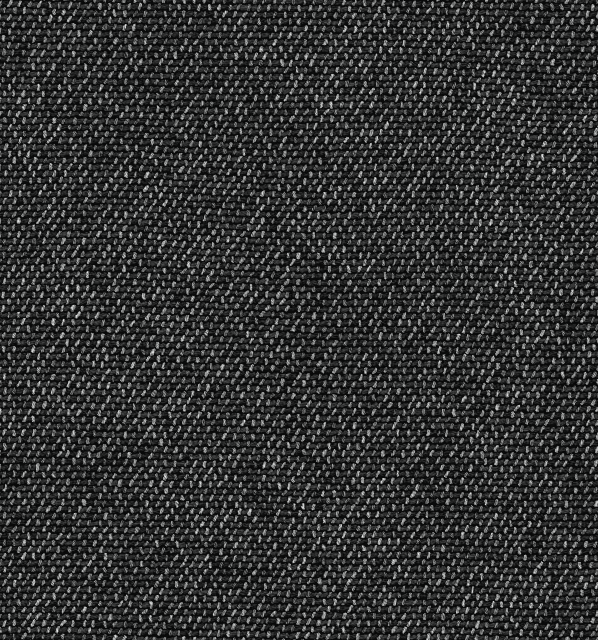
This texture is drawn by a Shadertoy shader. Its source:

```glsl
// Charcoal woven cloth: pale plump stitches staggered between dark oval cross yarns.

float hash(vec2 p) {
    vec3 q = fract(vec3(p.xyx) * 0.1031);
    q += dot(q, q.yzx + 33.33);
    return fract((q.x + q.y) * q.z);
}

vec2 gradientAt(vec2 cell) {
    float angle = 6.2832 * hash(cell);
    return vec2(cos(angle), sin(angle));
}

// Gradient noise, roughly -0.7 to 0.7
float noise(vec2 p) {
    vec2 i = floor(p), f = p - i;
    vec2 u = f * f * f * (f * (f * 6.0 - 15.0) + 10.0);
    vec2 e = vec2(1.0, 0.0);
    float low = mix(dot(gradientAt(i), f), dot(gradientAt(i + e), f - e), u.x);
    float high = mix(dot(gradientAt(i + e.yx), f - e.yx), dot(gradientAt(i + 1.0), f - 1.0), u.x);
    return mix(low, high, u.y);
}

// Rounded yarn relief around a segment of half-length 'halfSpan', lit from the upper left
float yarn(vec2 p, vec2 halfSpan, float radius, float blur) {
    float t = clamp(dot(p, halfSpan) / dot(halfSpan, halfSpan), -1.0, 1.0);
    vec2 away = (p - halfSpan * t) / radius;
    float d = length(away);
    float dome = 1.0 - 0.6 * min(d * d, 1.0) + 0.22 * dot(away, vec2(-0.5, 0.85));
    float edge = blur / radius;
    return max(dome, 0.0) * (1.0 - smoothstep(1.0 - edge, 1.0 + edge, d));
}

void mainImage(out vec4 fragColor, in vec2 fragCoord) {
    vec2 uv = fragCoord / iResolution.xy;
    vec2 grid = vec2(60.0, 94.0);
    float rowHeight = 0.684;
    float blur = max(0.6 * grid.x / iResolution.x, 0.045);

    // Slightly tilted rows, broad bends and small local wobble
    vec2 p = uv * grid + vec2(0.0, 1.6 * uv.x);
    p += 0.7 * vec2(noise(uv * 3.0), noise(uv * 3.0 + 19.0));
    p += 0.2 * vec2(noise(p * 0.9 + 5.0), noise(p * 0.9 + 41.0));

    // Fine fibres along each yarn, and fuzz that roughens the outlines
    float uprightFibre = noise(p * vec2(8.0, 2.6) + 1.5 * p.yx);
    float crossFibre = noise(p * vec2(4.0, 5.0) + 60.0);
    vec2 fuzz = 0.09 * vec2(noise(p * 3.7 + 90.0), noise(p * 3.7 + 130.0));

    float tone = 0.038 + 0.025 * crossFibre;
    for (int j = -1; j <= 1; j++) {
        float row = floor(p.y) + float(j);
        float x = p.x + 0.5 * mod(row, 2.0);
        float y = (p.y - row - 0.5) * rowHeight;

        // Dark oval cross yarn between the pale stitches
        vec2 id = vec2(floor(x + 0.5), row);
        float shade = hash(id + 71.0);
        vec2 q = vec2(x - id.x, y + 0.08 * (shade - 0.5)) + fuzz;
        float relief = yarn(q, vec2(0.17, 0.06), 0.25, blur);
        tone = max(tone, relief * (0.12 + 0.11 * shade + 0.2 * crossFibre));

        // Pale upright stitch, leaning slightly right
        id = vec2(floor(x), row);
        shade = hash(id + 13.0);
        float lean = 0.05 + 0.12 * (hash(id + 37.0) - 0.5);
        q = vec2(x - id.x - 0.5 + 0.14 * (hash(id + 29.0) - 0.5), y) + fuzz;
        relief = yarn(q, vec2(lean, 0.13 + 0.06 * shade), 0.19, blur);
        tone = max(tone, relief * (0.36 + 0.28 * shade + 0.5 * uprightFibre));
    }

    // Faint uneven dye over the whole cloth
    tone *= 1.0 + 0.1 * noise(uv * vec2(5.0, 3.0) + 8.0) + 0.06 * noise(uv * 16.0);
    vec3 cloth = tone * vec3(0.995, 1.0, 0.998) + vec3(0.0, 0.002, 0.002);
    fragColor = vec4(clamp(cloth, 0.0, 1.0), 1.0);
}
```
